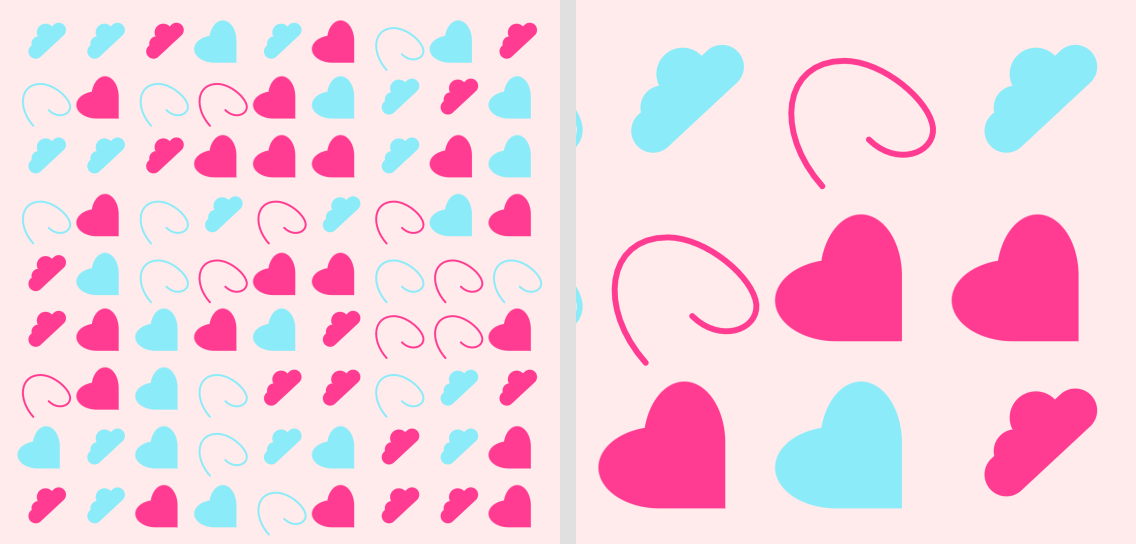
Left, the full canvas; right, a detail of the centre.
Write a Shadertoy shader that draws this pattern.

```glsl
// Nine by nine grid of shuffled pink and aqua hearts, clouds and curls on blush
#define WIDTH 768.0              // design units across the canvas
#define COUNT 9                  // repeats across and down
#define PITCH vec2(80.75, 80.7)  // cell spacing
#define FIRST vec2(60.5, 61.0)   // anchor of the top left cell
#define HEARTS ivec2(33, 19)     // total, of which pink
#define CLOUDS ivec2(28, 14)
#define CURLS_PINK 8
#define STROKE 1.35              // half width of the curl line
#define SEED 7u
#define BLUSH vec3(1.00, 0.92, 0.92)
#define AQUA vec3(0.545, 0.92, 0.975)
#define PINK vec3(1.00, 0.235, 0.57)

uint hash(uint n) {
    n = (n + SEED) * 747796405u + 2891336453u;
    n = (n ^ (n >> 16)) * 2246822519u;
    n = (n ^ (n >> 13)) * 3266489917u;
    return n ^ (n >> 16);
}

// Position of a cell in a random order, so each kind keeps its exact total
int shuffledRank(int index) {
    uint own = hash(uint(index));
    int rank = 0;
    for (int i = 0; i < COUNT * COUNT; i++)
        if (hash(uint(i)) < own) rank++;
    return rank;
}

float segment(vec2 p, vec2 a, vec2 b) {
    vec2 ab = b - a;
    return length(p - a - ab * clamp(dot(p - a, ab) / dot(ab, ab), 0.0, 1.0));
}

// Heart tipped over: a square corner with two mirrored elliptical lobes
float heart(vec2 p) {
    vec2 q = vec2(21.5 - p.x, p.y + 25.0);
    q = vec2(min(q.x, q.y), max(q.x, q.y));
    vec2 radii = vec2(18.7, 28.0);
    float lobe = (length((q - vec2(18.7, 30.0)) / radii) - 1.0) * radii.x;
    vec2 box = abs(q - 15.0) - 15.0;
    float corner = length(max(box, 0.0)) + min(max(box.x, box.y), 0.0);
    return min(lobe, corner);
}

// Cloud: slanted capsule with two puffs on its upper side
float cloud(vec2 p) {
    float base = segment(p, vec2(-11.5, -9.5), vec2(20.0, 19.8)) - 10.0;
    float smallPuff = length(p - vec2(-7.3, 1.2)) - 10.0;
    float largePuff = length(p - vec2(2.0, 16.5)) - 12.0;
    return min(base, min(smallPuff, largePuff));
}

float bezier(vec2 p, vec2 a, vec2 b, vec2 c, vec2 d) {
    float nearest = 1e3;
    vec2 last = a;
    for (int i = 1; i <= 16; i++) {
        float t = float(i) / 16.0, s = 1.0 - t;
        vec2 next = s*s*s*a + 3.0*s*s*t*b + 3.0*s*t*t*c + t*t*t*d;
        nearest = min(nearest, segment(p, last, next));
        last = next;
    }
    return nearest;
}

// Curl: rising tail, sloping crown, hooked end
float curl(vec2 p) {
    vec2 crown = vec2(-4.9, 22.5), side = vec2(35.7, -8.2);
    float d = bezier(p, vec2(-14.9, -34.8), vec2(-37.0, -10.0), vec2(-33.0, 22.5), crown);
    d = min(d, bezier(p, crown, vec2(13.0, 22.5), vec2(34.5, 4.0), side));
    d = min(d, bezier(p, side, vec2(36.5, -20.0), vec2(19.0, -26.0), vec2(6.4, -13.5)));
    return d - STROKE;
}

void mainImage(out vec4 fragColor, in vec2 fragCoord) {
    float unit = WIDTH / iResolution.x;
    vec2 pos = vec2(fragCoord.x, iResolution.y - fragCoord.y) * unit;

    // Rows sit slightly closer after the first and the fifth
    pos.y += 4.1 * step(99.5, pos.y) + 4.3 * step(418.0, pos.y);

    vec2 cell = floor((pos - FIRST) / PITCH + 0.5);
    vec2 p = (pos - FIRST - cell * PITCH) * vec2(1.0, -1.0);
    ivec2 id = ivec2(cell);

    vec3 color = BLUSH;
    if (all(greaterThanEqual(id, ivec2(0))) && all(lessThan(id, ivec2(COUNT)))) {
        int rank = shuffledRank(id.x + COUNT * id.y);
        float d;
        bool isPink;
        if (rank < HEARTS.x) {
            d = heart(p);
            isPink = rank < HEARTS.y;
        } else if (rank < HEARTS.x + CLOUDS.x) {
            d = cloud(p);
            isPink = rank - HEARTS.x < CLOUDS.y;
        } else {
            d = curl(p);
            isPink = rank - HEARTS.x - CLOUDS.x < CURLS_PINK;
        }
        float edge = 0.7 * unit;
        color = mix(isPink ? PINK : AQUA, BLUSH, smoothstep(-edge, edge, d));
    }
    fragColor = vec4(color, 1.0);
}
```
